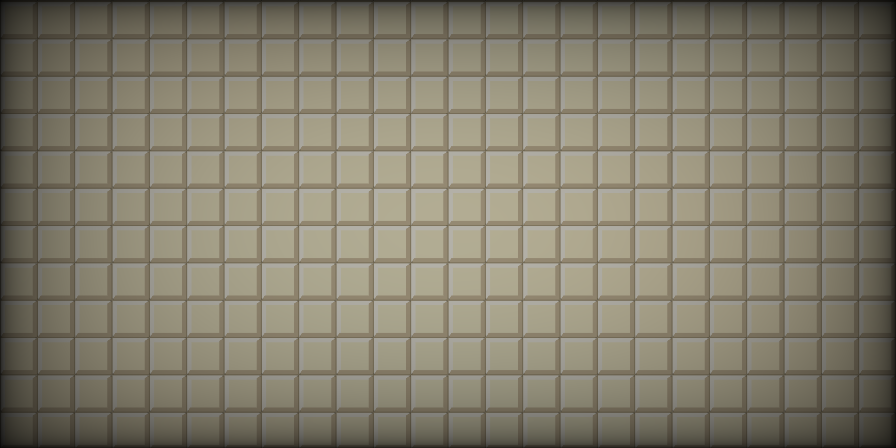
This pattern is drawn by a WebGL 2 fragment shader. Its source:

```glsl
#version 300 es
precision highp float;
// Beige bevelled square tiles, 24 by 12, lit from the upper left under a dark vignette.
uniform vec2 u_resolution;
out vec4 fragColor;

// Soft drifting stain built from layered sines, about -1 to 1
float stain(vec2 p) {
    return 0.6 * sin(p.x * 0.5 + 1.5 * sin(p.y * 0.4))
         + 0.4 * sin(p.y * 0.8 - p.x * 0.3 + 2.0);
}

void main() {
    vec2 uv = gl_FragCoord.xy / u_resolution;
    float aspect = u_resolution.x / u_resolution.y;

    // Tile grid, with y running down from the top edge
    vec2 grid = vec2(uv.x * aspect, 1.0 - uv.y) * 12.0 - vec2(0.0, 0.04);
    vec2 tile = fract(grid);
    float aa = 12.0 / u_resolution.y;

    // Distances to the lit sides, the shaded sides and the nearest side
    float lit = min(tile.x, tile.y);
    float shaded = min(1.0 - tile.x, 1.0 - tile.y);
    float edge = min(lit, shaded);

    // Flat face with a slight drift of tint
    vec3 face = vec3(0.70, 0.675, 0.575);
    face += vec3(0.006, -0.002, -0.005) * stain(grid * 0.6);

    // Pale band above and left, brown band below and right
    vec3 highlight = vec3(0.705, 0.695, 0.66);
    vec3 shadow = vec3(0.585, 0.54, 0.45);
    vec3 color = mix(highlight, face, smoothstep(-0.5 * aa, 0.5 * aa, lit - 0.13));
    float inShadow = smoothstep(-0.5 * aa, 0.5 * aa, 0.125 - shaded);
    inShadow *= smoothstep(-0.5 * aa, 0.5 * aa, lit - 0.6 * shaded - 0.015);
    color = mix(color, shadow, inShadow);

    // Thin joint between the tiles, darker where the bands meet
    vec3 joint = vec3(0.50, 0.46, 0.37);
    color = mix(joint, color, smoothstep(-0.5 * aa, 0.5 * aa, edge - 0.016));
    float notch = max(lit, shaded);
    color *= 1.0 - 0.12 * (1.0 - smoothstep(0.04, 0.04 + aa, notch));

    // Vignette darkening towards the borders
    vec2 fade = 4.0 * uv * (1.0 - uv);
    color *= pow(fade.x * fade.y, 0.25);

    fragColor = vec4(color, 1.0);
}
```
